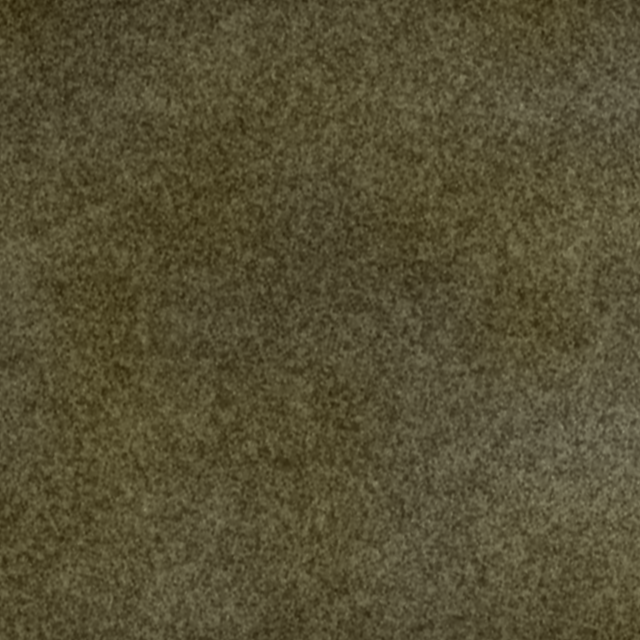
Give the GLSL for this texture, as a three.js fragment shader.

```glsl
varying vec2 vUv;

const vec3 OLIVE = vec3(0.340, 0.314, 0.208);
const vec3 PILE_STEP = vec3(0.150, 0.156, 0.145);
const vec3 SHEEN_TINT = vec3(0.002, 0.006, 0.024);

float hash(vec2 p) {
  vec3 q = fract(vec3(p.xyx) * 0.1031);
  q += dot(q, q.yzx + 33.33);
  return fract((q.x + q.y) * q.z);
}

mat2 rotation(float angle) {
  float c = cos(angle), s = sin(angle);
  return mat2(c, s, -s, c);
}

// Smooth value noise, centred on zero
float noise(vec2 p) {
  vec2 cell = floor(p), f = fract(p);
  f = f * f * (3.0 - 2.0 * f);
  float low = mix(hash(cell), hash(cell + vec2(1.0, 0.0)), f.x);
  float high = mix(hash(cell + vec2(0.0, 1.0)), hash(cell + vec2(1.0)), f.x);
  return mix(low, high, f.y) - 0.5;
}

float fbm(vec2 p) {
  float sum = 0.0, weight = 0.6;
  for (int i = 0; i < 4; i++) {
    sum += weight * noise(p);
    p = rotation(0.7) * p * 2.1 + 17.3;
    weight *= 0.6;
  }
  return sum;
}

float glow(vec2 p, vec2 centre, vec2 radius) {
  vec2 d = (p - centre) / radius;
  return exp(-dot(d, d));
}

// Short fibres: fine grain, slightly taller than wide
float pile(vec2 p) {
  float fine = noise(rotation(0.25) * p * vec2(235.0, 185.0) + 11.0);
  float crossed = noise(rotation(-0.45) * p * vec2(215.0, 170.0) + 67.0);
  float tufts = noise(rotation(0.6) * p * vec2(105.0, 92.0) + 141.0);
  return 0.85 * fine + 0.75 * crossed + 0.45 * tufts;
}

// Sparse pale fibre tips, one candidate per cell
float flecks(vec2 p, float count, float radius) {
  vec2 g = p * count, home = floor(g);
  float sum = 0.0;
  for (int y = -1; y <= 1; y++) {
    for (int x = -1; x <= 1; x++) {
      vec2 cell = home + vec2(float(x), float(y));
      vec2 spot = cell + vec2(hash(cell + 5.1), hash(cell + 91.7));
      float strength = smoothstep(0.65, 1.0, hash(cell + 43.9));
      float lean = 1.6 * (hash(cell + 23.3) - 0.5);
      vec2 size = vec2(0.85, 1.3) * radius * count;
      sum += strength * glow(rotation(lean) * (g - spot), vec2(0.0), size);
    }
  }
  return sum;
}

// Broad light falling across the cloth from the right
float sheen(vec2 p) {
  float light = 0.42 * glow(p, vec2(1.03, 0.27), vec2(0.32, 0.17));
  light += 0.32 * glow(p, vec2(1.0, 0.66), vec2(0.25, 0.11));
  light += 0.26 * glow(p, vec2(0.9, 0.86), vec2(0.3, 0.09));
  light += 0.14 * glow(p, vec2(0.45, 0.14), vec2(0.4, 0.14));
  return light;
}

float shade(vec2 p) {
  float dark = 0.15 * glow(p, vec2(0.5, 0.54), vec2(0.3, 0.12));
  dark += 0.2 * glow(p, vec2(0.0, 1.0), vec2(0.3, 0.22));
  dark += 0.16 * (1.0 - smoothstep(0.0, 0.07, p.y));
  dark += 0.12 * smoothstep(0.95, 1.0, p.y);
  return dark;
}

void main() {
  vec2 p = vUv;
  float light = sheen(p);
  float mottle = 0.3 * fbm(p * vec2(5.0, 7.0) + 3.7) + 0.35 * fbm(p * vec2(19.0, 25.0) + 31.0);

  // Grain grows livelier where the cloth is lit
  float grain = pile(p) * (1.0 + 0.4 * light);
  float tips = 0.42 * flecks(p, 95.0, 0.0022) * (1.0 + light);

  float tone = grain + tips + mottle + light - shade(p) - 0.09;
  vec3 colour = OLIVE + PILE_STEP * tone;
  colour += SHEEN_TINT * (2.0 * light - 0.3 + 2.0 * noise(p * 6.0 + 53.0));

  gl_FragColor = vec4(clamp(colour, 0.0, 1.0), 1.0);
}
```
